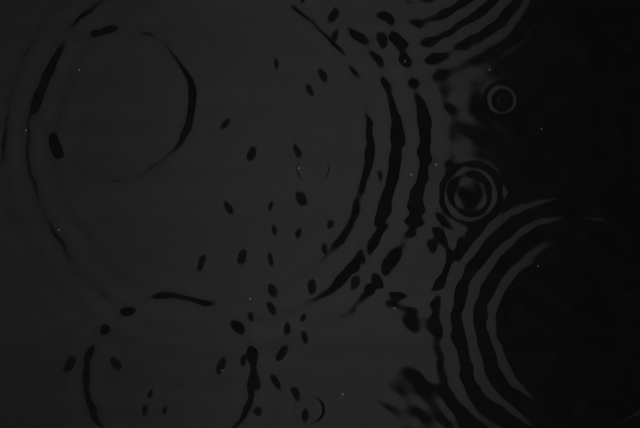
Give the GLSL for this texture, as a Shadertoy shader.

```glsl
const float DARK_LEVEL = 0.043;
const float LEFT_LEVEL = 0.105;
const float BRIGHT_LEVEL = 0.148;
const float FAR_LEVEL = 0.085;
const float EDGE_SOFTNESS = 0.17;
const float RELIEF = 0.007;
const float SPOT_CELL = 0.062;
const float SPECK_CELL = 0.11;
const int RINGS = 11;

// centre x, centre y, radius, spread of the wave train
const vec4 RING_SHAPE[RINGS] = vec4[RINGS](
    vec4(0.50, 0.66, 0.430, 0.110), vec4(0.273, 0.756, 0.174, 0.022),
    vec4(1.348, 0.238, 0.250, 0.085), vec4(0.94, 1.17, 0.270, 0.090),
    vec4(0.40, 0.115, 0.195, 0.045), vec4(0.732, 0.607, 0.037, 0.014),
    vec4(1.10, 0.547, 0.058, 0.024), vec4(0.723, 0.043, 0.034, 0.018),
    vec4(0.40, 0.115, 0.026, 0.016), vec4(0.957, 0.395, 0.090, 0.035),
    vec4(1.172, 0.766, 0.030, 0.014));

// wavelength, strength (positive crests darken, negative ones brighten)
const vec2 RING_WAVE[RINGS] = vec2[RINGS](
    vec2(0.064, 1.10), vec2(0.070, 1.35), vec2(0.055, -1.20),
    vec2(0.045, 0.90), vec2(0.065, 1.15), vec2(0.024, 0.85),
    vec2(0.025, -0.65), vec2(0.024, 0.95), vec2(0.022, 0.75),
    vec2(0.032, 0.60), vec2(0.022, -0.50));

float hash(vec2 p) {
    vec3 q = fract(vec3(p.xyx) * 0.1031);
    q += dot(q, q.yzx + 33.33);
    return fract((q.x + q.y) * q.z);
}

float noise(vec2 p) {
    vec2 i = floor(p), f = fract(p);
    f = f * f * (3.0 - 2.0 * f);
    return mix(mix(hash(i), hash(i + vec2(1, 0)), f.x),
               mix(hash(i + vec2(0, 1)), hash(i + vec2(1, 1)), f.x), f.y);
}

vec2 wobble(vec2 p) {
    vec2 coarse = vec2(noise(p * 11.0), noise(p * 11.0 + 37.0)) - 0.5;
    vec2 fine = vec2(noise(p * 42.0 + 5.0), noise(p * 42.0 + 71.0)) - 0.5;
    return coarse * 0.018 + fine * 0.006;
}

// Sum of broken circular wave trains
float rippleSlope(vec2 p) {
    float slope = 0.0;
    for (int i = 0; i < RINGS; i++) {
        vec4 shape = RING_SHAPE[i];
        float warp = min(1.0, shape.z * 6.0);
        vec2 q = p + wobble(p) * warp - shape.xy;
        float d = length(q);
        float side = q.x * q.x / max(d * d, 1e-5);
        float off = (d - shape.z) / shape.w;
        float wave = cos(6.2832 * (d - shape.z) / RING_WAVE[i].x);
        float broken = mix(0.5, 1.35, noise(p * vec2(15.0, 9.0) + float(i) * 13.0));
        slope += RING_WAVE[i].y * wave * exp(-off * off) * mix(0.5, 1.0, side) * broken;
    }
    return slope;
}

float cluster(vec2 p, vec2 centre, vec2 size) {
    vec2 q = (p - centre) / size;
    return exp(-dot(q, q));
}

// Scattered oblong dark reflections
float darkSpots(vec2 p) {
    float cover = 0.0;
    vec2 q = p + wobble(p * 1.3) * 0.9;
    vec2 home = floor(q / SPOT_CELL);
    for (int y = -1; y <= 1; y++)
    for (int x = -1; x <= 1; x++) {
        vec2 id = home + vec2(x, y);
        vec2 centre = (id + 0.2 + 0.6 * vec2(hash(id + 3.0), hash(id + 19.0))) * SPOT_CELL;
        float density = 0.85 * cluster(centre, vec2(0.70, 0.30), vec2(0.15, 0.30))
                      + 0.70 * cluster(centre, vec2(0.78, 0.93), vec2(0.12, 0.13))
                      + 0.45 * cluster(centre, vec2(0.28, 0.11), vec2(0.16, 0.08));
        float tilt = mix(-0.6, 0.6, hash(id + 41.0));
        vec2 r = mat2(cos(tilt), sin(tilt), -sin(tilt), cos(tilt)) * (q - centre);
        float size = mix(0.008, 0.017, hash(id + 57.0));
        float d = length(r * vec2(1.6, 0.85)) - size;
        cover = max(cover, step(hash(id + 83.0), density) * smoothstep(0.005, -0.004, d));
    }
    return cover;
}

float specks(vec2 p) {
    vec2 id = floor(p / SPECK_CELL);
    vec2 centre = (id + 0.2 + 0.6 * vec2(hash(id + 101.0), hash(id + 131.0))) * SPECK_CELL;
    return step(0.94, hash(id + 151.0)) * smoothstep(0.004, 0.001, length(p - centre));
}

void mainImage(out vec4 fragColor, in vec2 fragCoord) {
    vec2 p = fragCoord / iResolution.y;

    // Slanted border between the lit water and the dark water
    float border = 1.07 + 0.13 * (p.y - 0.5);
    float bias = clamp((p.x - border) * 2.2, -0.9, 0.8);

    // Crossing waves near the border
    float slope = rippleSlope(p);
    float choppy = cluster(p, vec2(0.98, 0.45), vec2(0.15, 0.65));
    vec2 along = mat2(0.85, 0.53, -0.53, 0.85) * (p + wobble(p));
    slope += choppy * 1.1 * (noise(along * vec2(16.0, 42.0)) - 0.5);
    float shadow = smoothstep(-EDGE_SOFTNESS, EDGE_SOFTNESS, bias + slope);
    shadow = max(shadow, darkSpots(p) * 0.92);

    // Lit water with soft horizontal streaks
    float lit = mix(LEFT_LEVEL, BRIGHT_LEVEL, smoothstep(0.0, 0.75, p.x));
    lit = mix(lit, FAR_LEVEL, smoothstep(0.92, 1.42, p.x));
    lit -= 0.012 * smoothstep(0.3, 0.0, p.y) + 0.006 * smoothstep(0.7, 1.0, p.y);
    lit += 0.009 * (noise(p * vec2(4.0, 27.0)) - 0.5);
    lit -= RELIEF * clamp(slope, -1.0, 1.0);

    float dark = DARK_LEVEL - 0.010 * smoothstep(1.1, 1.5, p.x);
    dark += 0.012 * (noise(p * vec2(28.0, 36.0)) - 0.5);
    float tone = mix(lit, dark, shadow);
    tone += 0.008 * (noise(p * 170.0) - 0.5) + 0.16 * specks(p);
    fragColor = vec4(vec3(tone), 1.0);
}
```
